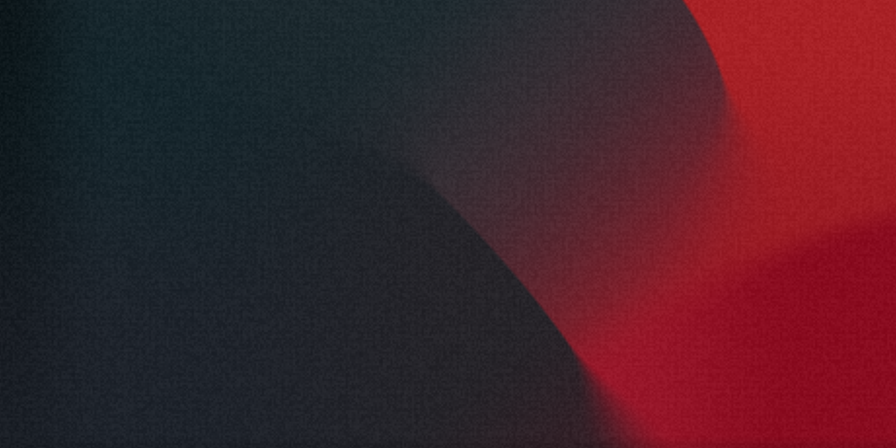
Write a WebGL 1 fragment shader that draws this background.

```glsl
precision highp float;

// Dark teal field meeting a red glow: a shadowed hill, a mauve slope and a crimson lobe.
// Each layer is a gradient cut by a quadratic curve whose edge softens along its length;
// a fine woven grain covers everything. Units are canvas heights, origin lower left.

uniform vec2 u_resolution;

// Dark field
const vec3 TEAL = vec3(0.083, 0.148, 0.172);
const vec3 NAVY = vec3(0.117, 0.138, 0.170);
const vec3 CHARCOAL = vec3(0.148, 0.140, 0.160);
const vec3 EMBER = vec3(0.215, 0.125, 0.155);

// Slope between the hill and the red field
const vec3 SLATE = vec3(0.115, 0.165, 0.185);
const vec3 ASH = vec3(0.215, 0.180, 0.205);
const vec3 MAUVE = vec3(0.290, 0.162, 0.195);
const vec3 ROSE = vec3(0.570, 0.108, 0.158);

// Red field
const vec3 SCARLET = vec3(0.660, 0.130, 0.148);
const vec3 BRICK = vec3(0.610, 0.110, 0.140);
const vec3 PINK = vec3(0.600, 0.090, 0.165);
const vec3 CRIMSON = vec3(0.540, 0.045, 0.122);

// Texture
const float GRAIN_CELLS = 230.0;
const float GRAIN_AMOUNT = 0.045;
const float WEAVE_CELLS = 64.0;
const float WEAVE_AMOUNT = 0.003;

float hash(vec2 p) {
  vec3 q = fract(vec3(p.xyx) * 0.1031);
  q += dot(q, q.yzx + 33.33);
  return fract((q.x + q.y) * q.z);
}

float valueNoise(vec2 p) {
  vec2 cell = floor(p);
  vec2 f = fract(p);
  f = f * f * (3.0 - 2.0 * f);
  float low = mix(hash(cell), hash(cell + vec2(1.0, 0.0)), f.x);
  float high = mix(hash(cell + vec2(0.0, 1.0)), hash(cell + 1.0), f.x);
  return mix(low, high, f.y);
}

float softStep(float distance, float width) {
  return smoothstep(-width, width, distance);
}

vec3 darkField(vec2 p) {
  vec3 color = mix(NAVY, TEAL, smoothstep(0.2, 0.85, p.y));
  float warmth = smoothstep(0.35, 1.15, p.x) * (1.0 - 0.5 * smoothstep(0.4, 1.0, p.y));
  color = mix(color, CHARCOAL, warmth);
  color = mix(color, EMBER, smoothstep(0.85, 1.45, p.x - p.y));
  float leftShade = (1.0 - smoothstep(0.0, 0.25, p.x)) * mix(0.12, 0.42, p.y);
  return color * (1.0 - leftShade);
}

// Warms along the falling diagonal
vec3 slopeField(vec2 p) {
  float s = p.x - p.y;
  vec3 color = mix(SLATE, ASH, smoothstep(-0.1, 0.5, s));
  color = mix(color, MAUVE, smoothstep(0.35, 0.75, s));
  return mix(color, ROSE, smoothstep(0.58, 1.28, s));
}

vec3 redField(vec2 p) {
  return mix(BRICK, SCARLET, smoothstep(0.5, 0.95, p.y));
}

// Signed distances along x or y to the three curves
float hillEdge(vec2 p) {
  float curve = 1.41 - 0.5 * p.y - 0.45 * p.y * p.y;
  return (p.x - curve) / length(vec2(1.0, 0.5 + 0.9 * p.y));
}

float redEdge(vec2 p) {
  float h = p.y - 0.66;
  return p.x - 1.64 + h * h;
}

float lobeEdge(vec2 p) {
  float d = 2.0 - p.x;
  return 0.52 - 0.22 * d - 0.33 * d * d - p.y;
}

// Fine noise with faint crossing threads
float fabric(vec2 p) {
  float grain = valueNoise(p * GRAIN_CELLS) - 0.5;
  vec2 threads = cos(6.28318 * p * WEAVE_CELLS);
  return GRAIN_AMOUNT * grain + WEAVE_AMOUNT * (threads.x + threads.y);
}

void main() {
  vec2 p = gl_FragCoord.xy / u_resolution.y;
  p.x *= 2.0 * u_resolution.y / u_resolution.x;

  // Slope and upper red field, sharp at the top and diffuse below
  float redWidth = mix(0.16, 0.006, smoothstep(0.52, 0.84, p.y));
  vec3 color = mix(slopeField(p), redField(p), softStep(redEdge(p), redWidth));

  // Crimson lobe, deepening to the right
  float depth = smoothstep(1.35, 1.8, p.x);
  vec3 lobe = mix(PINK, CRIMSON, depth);
  color = mix(color, lobe, softStep(lobeEdge(p), mix(0.11, 0.045, depth)));

  // Dark hill, crisp in the middle and melting at both ends
  float hillWidth = 0.005 + 0.33 * smoothstep(0.56, 0.9, p.y)
                  + 0.09 * (1.0 - smoothstep(0.0, 0.24, p.y));
  color = mix(darkField(p), color, softStep(hillEdge(p), hillWidth));

  // Bottom shade and fabric
  color *= mix(0.9, 1.0, smoothstep(0.0, 0.03, p.y));
  gl_FragColor = vec4(clamp(color + fabric(p), 0.0, 1.0), 1.0);
}
```
